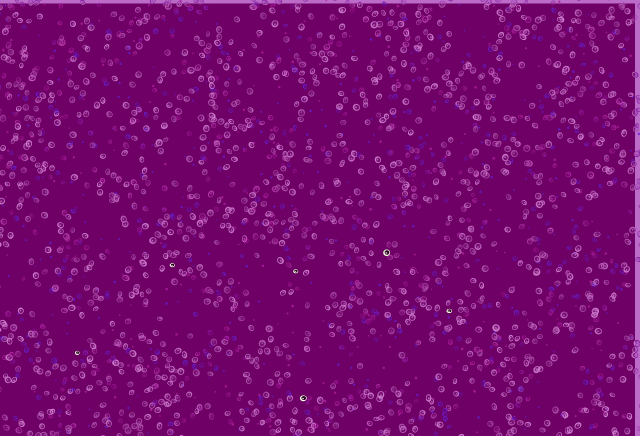
Reproduce this pattern procedurally as a Shadertoy shader.

```glsl
// Clustered lilac ringlets and tiny violet dots on deep purple, with a pale top and right edge.

const vec3 PURPLE  = vec3(0.43, 0.00, 0.40);
const vec3 LILAC   = vec3(0.82, 0.50, 0.82);
const vec3 MAGENTA = vec3(0.68, 0.12, 0.62);
const vec3 VIOLET  = vec3(0.40, 0.12, 0.80);
const vec3 EDGE    = vec3(0.74, 0.42, 0.79);
const vec3 EDGE_INK = vec3(0.52, 0.12, 0.62);
const vec3 SPARK   = vec3(1.00, 1.00, 0.92);
const vec3 SHADE   = vec3(0.15, 0.02, 0.12);

// Four random values per cell and seed
vec4 hash4(vec2 cell, float seed) {
    vec4 q = fract((cell.xyxy + seed * 17.3) * vec4(0.1031, 0.1030, 0.0973, 0.1099));
    q += dot(q, q.wzxy + 33.33);
    return fract((q.xxyz + q.yzzw) * q.zywx);
}

// Gradient noise, about -0.7 to 0.7
float cornerSlope(vec2 cell, vec2 offset) {
    float angle = 6.2832 * hash4(cell, 5.0).x;
    return dot(vec2(cos(angle), sin(angle)), offset);
}

float gradientNoise(vec2 p) {
    vec2 i = floor(p), f = fract(p);
    vec2 u = f * f * f * (f * (f * 6.0 - 15.0) + 10.0);
    vec2 e = vec2(1.0, 0.0);
    float low  = mix(cornerSlope(i, f), cornerSlope(i + e, f - e), u.x);
    float high = mix(cornerSlope(i + e.yx, f - e.yx), cornerSlope(i + e.xx, f - e.xx), u.x);
    return mix(low, high, u.y);
}

// Chance that a ringlet grows at a point: clumps and voids
float density(vec2 p) {
    return 0.08 + 0.92 * smoothstep(-0.38, 0.34, gradientNoise(p * 9.0));
}

float coverage(float dist, float pixel) {
    return clamp(0.5 - dist / pixel, 0.0, 1.0);
}

float ellipse(vec2 p, float radius, float squash) {
    return length(p / vec2(1.0, squash)) - radius;
}

vec2 rotate(vec2 p, float angle) {
    float c = cos(angle), s = sin(angle);
    return vec2(c * p.x - s * p.y, s * p.x + c * p.y);
}

// Mostly lilac, some magenta, a few violet
vec3 pickTint(float pick) {
    vec3 tint = mix(LILAC, MAGENTA, smoothstep(0.50, 0.78, pick));
    return mix(tint, VIOLET, smoothstep(0.80, 0.90, pick));
}

// A tilted oval ring, thicker on one side, with a small core
vec3 paintRing(vec3 col, vec2 p, vec4 look, float edge, float pixel) {
    float radius = mix(0.0061, 0.0084, look.x) * mix(1.0, 0.78, step(0.7, look.y));
    float squash = mix(0.72, 0.98, look.w);
    float spark = step(0.9975, look.z);
    vec2 q = rotate(p, 6.2832 * look.z);
    vec2 shift = radius * vec2(0.10, 0.07);

    float body = coverage(ellipse(q, radius, squash), pixel);
    float hole = coverage(ellipse(q - shift, radius * 0.68, squash), pixel);
    float core = coverage(ellipse(q + shift, radius * 0.27, 0.8), pixel);

    vec3 tint = mix(pickTint(look.y), EDGE_INK, edge);
    tint = mix(tint, SPARK, spark);
    float strength = mix(mix(0.38, 0.95, fract(look.x * 7.0)), 1.0, spark);

    col = mix(col, mix(tint, SHADE, spark), body * mix(0.12, 0.9, spark));
    col = mix(col, tint, body * (1.0 - hole) * strength);
    return mix(col, tint, core * strength * 0.75);
}

// One scattered layer of ringlets
vec3 ringLayer(vec3 col, vec2 p, float cellSize, float seed, float edge, float pixel) {
    vec2 home = floor(p / cellSize + seed * 0.37);
    for (int k = 0; k < 9; k++) {
        vec2 cell = home + vec2(k % 3, k / 3) - 1.0;
        vec4 place = hash4(cell, seed);
        vec2 center = (cell + place.xy - seed * 0.37) * cellSize;
        if (place.z < density(center))
            col = paintRing(col, p - center, hash4(cell, seed + 11.0), edge, pixel);
    }
    return col;
}

// Tiny violet and magenta specks, each inside its own cell
vec3 dotLayer(vec3 col, vec2 p, float cellSize, float seed, float pixel) {
    vec2 cell = floor(p / cellSize);
    vec4 rnd = hash4(cell, seed);
    vec2 center = (cell + 0.15 + 0.7 * rnd.xy) * cellSize;
    float radius = mix(0.0013, 0.0030, rnd.w);
    vec3 tint = mix(VIOLET, MAGENTA, step(0.6, fract(rnd.w * 9.0)));
    float spot = coverage(length(p - center) - radius, pixel);
    return mix(col, tint, spot * step(rnd.z, 0.45) * 0.8);
}

void mainImage(out vec4 fragColor, in vec2 fragCoord) {
    float pixel = 1.0 / iResolution.y;
    vec2 p = fragCoord * pixel;
    float width = iResolution.x * pixel;

    // Ground with pale strips along the top and right
    float edge = max(coverage(0.992 - p.y, pixel), coverage(width - 0.0115 - p.x, pixel));
    vec3 col = mix(PURPLE, EDGE, edge);

    col = dotLayer(col, p, 0.036, 3.0, pixel);
    for (int i = 0; i < 3; i++)
        col = ringLayer(col, p, 0.036, float(i) + 1.0, edge, pixel);
    fragColor = vec4(col, 1.0);
}
```
